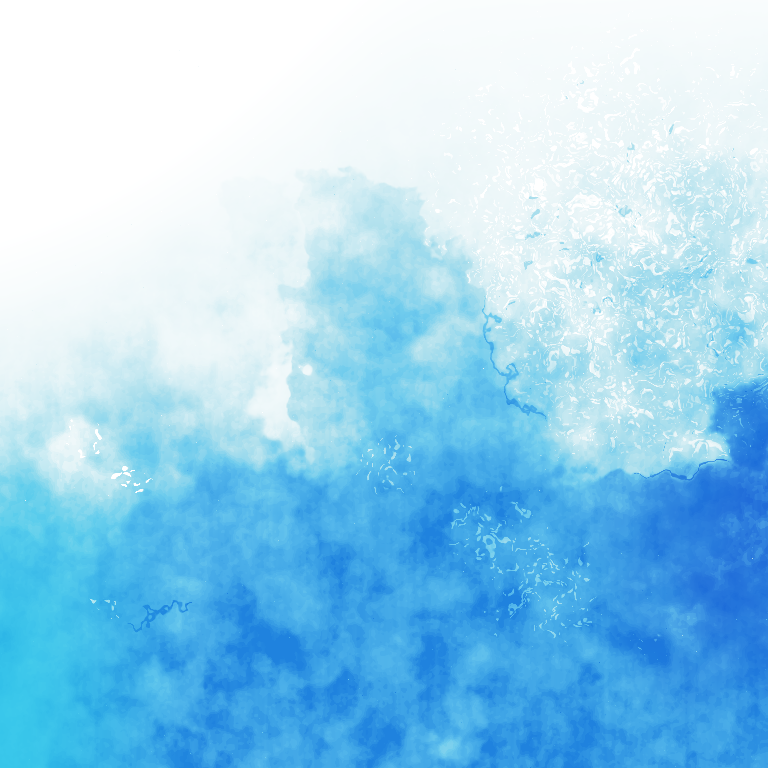
This background is drawn by a Shadertoy shader. Its source:

```glsl
// Weathered watercolour wall: white upper left sinking into mottled blue, with stains and flecks.

float hash(vec2 p) { return fract(sin(dot(p, vec2(127.1, 311.7))) * 43758.545); }
vec2 hash2(vec2 p) { return vec2(hash(p), hash(p + 17.3)); }

// Linear 0..1 ramp from a to b, in either direction
float band(float a, float b, float x) { return clamp((x - a) / (b - a), 0.0, 1.0); }

// Soft cellular noise: random cell values blended by distance
float cells(vec2 p) {
    vec2 id = floor(p), f = p - id;
    float sum = 0.0, total = 0.0;
    for (int j = -1; j <= 1; j++)
    for (int i = -1; i <= 1; i++) {
        vec2 o = vec2(i, j), d = o + hash2(id + o) - f;
        float w = exp(-6.0 * dot(d, d));
        sum += w * hash(id + o + 41.7);
        total += w;
    }
    return sum / total;
}

// Layered cellular noise, centred on zero
float layers(vec2 p, int octaves) {
    float sum = 0.0, amp = 0.5;
    for (int i = 0; i < octaves; i++) {
        sum += amp * (cells(p) - 0.5);
        p = mat2(1.6, 1.2, -1.2, 1.6) * p + 7.1;
        amp *= 0.62;
    }
    return sum;
}

// Posterise with softened steps
float softSteps(float x, float count) {
    x *= count;
    return (floor(x) + smoothstep(0.35, 0.65, fract(x))) / count;
}

// Disc whose rim fades over the given share of its radius
float blob(vec2 p, vec2 centre, float radius, float fade) {
    return 1.0 - smoothstep(radius * (1.0 - fade), radius, length(p - centre));
}

// Scattered turned ellipses, one per cell; coverage sets how many appear
float flecks(vec2 p, float coverage) {
    vec2 id = floor(p), f = p - id;
    float mark = 0.0;
    for (int j = -1; j <= 1; j++)
    for (int i = -1; i <= 1; i++) {
        vec2 o = vec2(i, j), r = hash2(id + o), d = o + r - f;
        float a = 6.283 * hash(id + o + 5.9);
        d = mat2(cos(a), sin(a), -sin(a), cos(a)) * d;
        float size = (0.2 + 0.4 * r.y) * smoothstep(0.0, 0.25, coverage - hash(id + o + 73.1));
        mark = max(mark, 1.0 - smoothstep(size * 0.6, size + 0.01, length(d * vec2(1.0, 1.7))));
    }
    return mark;
}

// Thin line between two points, tapering at the ends
float crack(vec2 p, vec2 a, vec2 b) {
    float t = clamp(dot(p - a, b - a) / dot(b - a, b - a), 0.0, 1.0);
    float width = 0.0035 * sqrt(t * (1.0 - t)) + 0.0005;
    return 1.0 - smoothstep(width * 0.4, width + 0.001, length(p - mix(a, b, t)));
}

// Large stain: upright left side, sloping top, diagonal right side
float stainMask(vec2 p) {
    float right = 0.575 + 0.65 * max(0.0, 0.68 - p.y);
    float top = 0.79 - 0.55 * max(0.0, p.x - 0.45);
    return smoothstep(0.380, 0.388, p.x) * smoothstep(0.005, -0.005, p.x - right)
         * smoothstep(0.006, -0.006, p.y - top) * smoothstep(0.36, 0.5, p.y);
}

// Pigment depth to colour
vec3 pigment(float d) {
    vec3 c = mix(vec3(1.0), vec3(0.91, 0.96, 0.97), band(0.0, 0.2, d));
    c = mix(c, vec3(0.69, 0.88, 0.93), band(0.2, 0.4, d));
    c = mix(c, vec3(0.44, 0.80, 0.93), band(0.4, 0.6, d));
    c = mix(c, vec3(0.32, 0.71, 0.92), band(0.6, 0.75, d));
    c = mix(c, vec3(0.24, 0.64, 0.90), band(0.75, 0.88, d));
    return mix(c, vec3(0.12, 0.51, 0.87), band(0.88, 1.02, d));
}

void mainImage(out vec4 fragColor, in vec2 fragCoord) {
    vec2 p = fragCoord / iResolution.xy;
    vec2 ragged = p + 0.09 * vec2(layers(p * 16.0, 4), layers(p * 16.0 + 50.0, 4));

    // Broad wash, paler to the left
    float h = p.y + 0.2 * pow(max(0.0, 1.0 - 2.0 * p.x), 1.5);
    float depth = 0.14 * band(1.1, 0.8, h) + 0.18 * band(0.8, 0.6, h) + 0.26 * band(0.6, 0.45, h)
                + 0.22 * band(0.45, 0.36, h) + 0.08 * band(0.36, 0.25, h);
    depth -= 0.16 * blob(p, vec2(0.0, 1.0), 0.65, 0.9);
    depth += 0.13 * blob(p, vec2(1.0, 0.68), 0.38, 1.0);

    // Stains and worn patches
    float stain = stainMask(ragged);
    depth += 0.10 * stain + 0.05 * blob(ragged, vec2(0.325, 0.725), 0.06, 0.25);
    depth -= 0.22 * blob(ragged, vec2(0.39, 0.465), 0.085, 0.4) * (1.0 - 0.5 * stain);
    depth -= 0.13 * blob(ragged, vec2(0.31, 0.51), 0.13, 0.8);
    depth -= 0.22 * blob(ragged, vec2(0.83, 0.45), 0.17, 0.7) * smoothstep(0.375, 0.392, ragged.y);
    depth += 0.22 * blob(ragged, vec2(0.98, 0.46), 0.07, 0.4);
    depth += 0.10 * blob(ragged, vec2(0.40, 0.36), 0.09, 0.8) + 0.12 * blob(ragged, vec2(0.37, 0.16), 0.10, 0.9);
    depth -= 0.16 * blob(ragged, vec2(0.23, 0.10), 0.06, 0.6) + 0.16 * blob(ragged, vec2(0.60, 0.06), 0.05, 0.6);
    depth -= 0.12 * blob(ragged, vec2(0.80, 0.11), 0.09, 0.8);

    // Mottling and faint vertical streaks
    float tooth = smoothstep(0.02, 0.5, depth);
    depth += tooth * (0.55 * softSteps(layers(p * 15.0 + 9.0, 5), 14.0) + 0.03 * (cells(p * vec2(220.0, 14.0)) - 0.5));

    // Pale flecks on the right and in the lower spray, dark chips between
    float crust = blob(p, vec2(0.83, 0.66), 0.40, 0.9) * (1.0 - 0.85 * stain) * smoothstep(0.37, 0.42, p.y);
    float spray = blob(p, vec2(0.71, 0.23), 0.11, 0.9) + blob(p, vec2(0.64, 0.31), 0.08, 0.9)
                + 0.7 * blob(p, vec2(0.86, 0.17), 0.06, 0.9) + 0.7 * blob(p, vec2(0.50, 0.39), 0.07, 0.9);
    float edgeSpray = blob(p, vec2(0.12, 0.44), 0.05, 0.9) + blob(p, vec2(0.17, 0.38), 0.04, 0.9)
                    + 0.8 * blob(p, vec2(0.15, 0.22), 0.05, 0.9);
    depth -= 0.20 * flecks(ragged * 75.0, 0.9 * crust) + 0.12 * flecks(ragged * 130.0, crust);
    depth -= 0.30 * flecks(ragged * 90.0, 0.8 * spray) + 0.50 * flecks(ragged * 65.0, 0.7 * edgeSpray);
    depth += 0.22 * flecks(ragged * 48.0 + 20.0, 0.28 * crust);
    depth += 0.25 * (crack(ragged, vec2(0.62, 0.60), vec2(0.71, 0.46)) + crack(ragged, vec2(0.83, 0.38), vec2(0.94, 0.395))
                   + crack(ragged, vec2(0.17, 0.185), vec2(0.26, 0.20)));

    // Colour, with cyan at the left and deep blue at the right
    vec3 color = pigment(depth);
    float cyan = smoothstep(0.28, 0.0, p.x) * smoothstep(0.62, 0.05, p.y);
    color = mix(color, vec3(0.20, 0.80, 0.92), 0.8 * cyan * smoothstep(0.1, 0.6, depth));
    float deep = blob(ragged, vec2(1.02, 0.31), 0.32, 1.0) * smoothstep(0.5, 0.85, depth);
    fragColor = vec4(mix(color, vec3(0.10, 0.38, 0.84), 0.9 * deep), 1.0);
}
```
